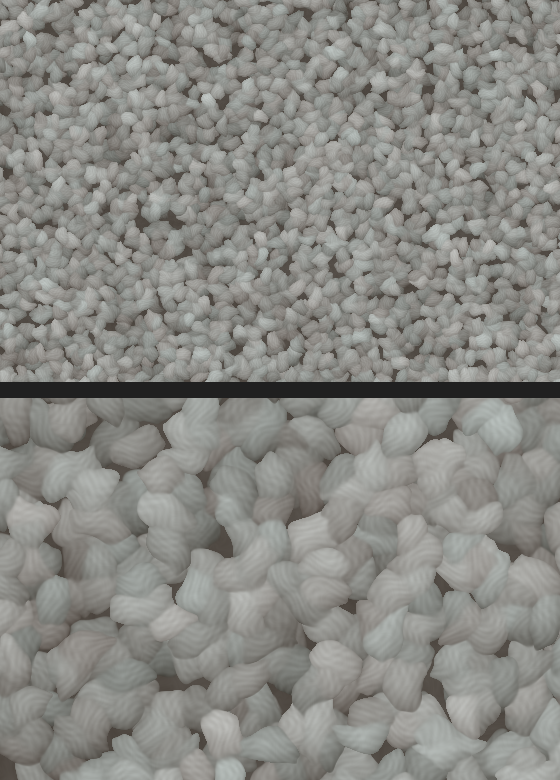
Top, the full canvas; bottom, a detail of the centre.
This texture is drawn by a Shadertoy shader. Its source:

```glsl
// Grey cut-pile carpet: overlapping soft yarn tufts with dark gaps between them.

const float CELL_ROWS = 24.0;        // tuft cells per canvas height
const int TUFTS_PER_CELL = 3;
const vec2 TUFT_LONG = vec2(0.50, 0.72);   // half-length range, in cells
const vec2 TUFT_SHORT = vec2(0.36, 0.48);  // half-width range, in cells
const float OVERLAP_SHARPNESS = 14.0;
const vec2 LIGHT_DIR = vec2(-0.35, 0.94);
const float LIGHT_AMOUNT = 0.15;
const float FIBRE_AMOUNT = 0.055;
const float CLUMP_AMOUNT = 0.10;
const float GAP_TONE = 0.04;
const vec3 SHADOW_COLOR = vec3(0.295, 0.275, 0.250);
const vec3 YARN_COLOR = vec3(0.690, 0.702, 0.688);
const vec3 WARM_TINT = vec3(0.012, -0.003, -0.004);

vec3 hash3(vec3 p) {
    p = fract(p * vec3(0.1031, 0.1030, 0.0973));
    p += dot(p, p.yxz + 33.33);
    return fract((p.xxy + p.yxx) * p.zyx);
}

// Layered, warped sines: smooth irregular patches in about -1..1
float patches(vec2 p) {
    float sum = 0.0, gain = 0.55;
    for (int i = 0; i < 4; i++) {
        p = mat2(0.80, 0.60, -0.60, 0.80) * p + 1.7;
        p += 0.6 * sin(p.yx * 1.3 + float(i));
        sum += gain * sin(p.x) * sin(p.y * 1.1);
        p *= 1.75;
        gain *= 0.7;
    }
    return sum;
}

// Adds one tuft to the blend: x = weighted tone, y = weighted warmth, z = weight
vec3 tuft(vec2 offset, vec3 shapeRnd, vec3 yarnRnd, float clump) {
    float angle = 6.2832 * shapeRnd.z;
    vec2 axis = vec2(cos(angle), sin(angle));
    vec2 q = vec2(dot(offset, axis), dot(offset, vec2(-axis.y, axis.x)));
    q.y += 0.25 * (yarnRnd.z - 0.5) * q.x * q.x * 4.0;
    vec2 radii = vec2(mix(TUFT_LONG.x, TUFT_LONG.y, yarnRnd.x),
                      mix(TUFT_SHORT.x, TUFT_SHORT.y, yarnRnd.z));
    vec2 u = q / radii;
    float d = length(u) * (1.0 + 0.07 * sin(5.0 * u.x + 40.0 * yarnRnd.x)
                               + 0.05 * sin(7.0 * u.y + 30.0 * yarnRnd.z));
    if (d >= 1.0) return vec3(0.0);

    // Domed height decides which tuft lies on top
    float base = yarnRnd.y;
    float dome = 1.0 - d * d;
    float weight = smoothstep(1.0, 0.82, d) * exp(OVERLAP_SHARPNESS * (base + 0.75 * dome));

    // Twisted fibres run along the tuft
    float fibre = sin(q.y * 34.0 + 5.0 * sin(q.x * 5.0 + 20.0 * yarnRnd.x))
                * sin(q.x * 11.0 + q.y * 8.0 + 30.0 * yarnRnd.z);
    float yarn = fract(yarnRnd.x * 7.31 + shapeRnd.x * 3.17);
    float tone = 0.13 + 0.34 * base + 0.42 * sqrt(dome)
               + LIGHT_AMOUNT * dot(LIGHT_DIR, offset) / radii.y
               + 0.30 * (yarn - 0.5) + FIBRE_AMOUNT * fibre + CLUMP_AMOUNT * clump;
    float warmth = fract(yarn * 5.7 + shapeRnd.y) * 2.0 - 1.0;
    return vec3(tone, warmth, 1.0) * weight;
}

void mainImage(out vec4 fragColor, in vec2 fragCoord) {
    vec2 canvas = fragCoord / iResolution.y;
    vec2 p = canvas * CELL_ROWS;
    p += 0.05 * sin(p.yx * 5.3 + 2.0 * sin(p * 2.1));
    vec2 cell = floor(p);
    float clump = patches(canvas * 17.0);

    // The gap floor seeds the blend, then nearby tufts cover it
    vec3 blend = vec3(GAP_TONE + 0.06 * clump, 0.4, 1.0) * 2.0;
    for (int y = -1; y <= 1; y++) {
        for (int x = -1; x <= 1; x++) {
            vec2 id = cell + vec2(x, y);
            for (int k = 0; k < TUFTS_PER_CELL; k++) {
                vec3 shapeRnd = hash3(vec3(id + 17.0, float(k) * 7.0 + 3.0));
                vec3 yarnRnd = hash3(vec3(id + 91.0, float(k) * 11.0 + 47.0));
                blend += tuft(p - id - shapeRnd.xy, shapeRnd, yarnRnd, clump);
            }
        }
    }
    vec2 surface = blend.xy / blend.z;

    // Fine fuzz, then tone to colour
    float fuzz = patches(canvas * 190.0 + 4.0);
    float tone = clamp(surface.x + 0.035 * fuzz, -0.15, 1.25);
    vec3 color = mix(SHADOW_COLOR, YARN_COLOR, tone) + WARM_TINT * surface.y;
    fragColor = vec4(color, 1.0);
}
```
